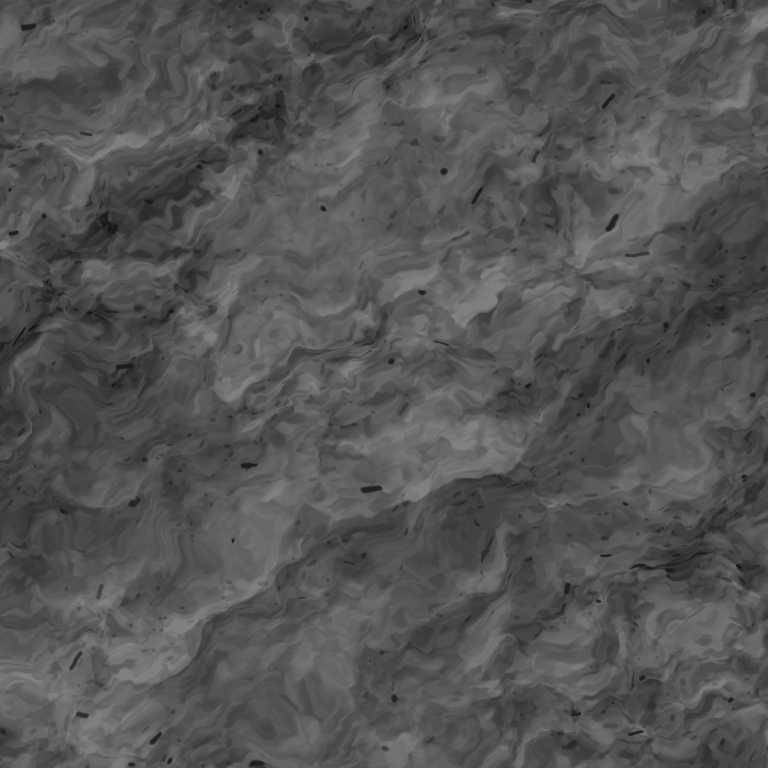
Reproduce this texture procedurally as a Shadertoy shader.

```glsl
// Weathered grey rock: soft cellular noise in several sizes, stretched along
// a rising diagonal grain, with bright-lipped ledges and small dark pits.
// Cell blending stands in for both the patchy shade and the domain warp.

vec3 hash3(vec2 p) {
    vec3 q = fract(p.xyx * vec3(0.1031, 0.1030, 0.0973));
    q += dot(q, q.yxz + 33.33);
    return fract((q.xxy + q.yzz) * q.zyx);
}

// Blended Voronoi cells: xy = two random shades, z = ledge lit at its lower lip
vec3 cells(vec2 p, float crispness) {
    vec2 cell = floor(p);
    vec3 sum = vec3(0.0);
    float total = 0.0;
    for (int j = -1; j <= 1; j++)
    for (int i = -1; i <= 1; i++) {
        vec2 id = cell + vec2(i, j);
        vec3 rnd = hash3(id + 117.0);
        vec2 toCentre = id + rnd.xy - p;
        float weight = exp(-crispness * dot(toCentre, toCentre));
        float ledge = smoothstep(0.5, 1.0, rnd.z) * smoothstep(-0.2, 0.6, toCentre.y);
        sum += weight * vec3(hash3(id + 371.0).xy, ledge);
        total += weight;
    }
    return sum / total;
}

// Scattered short strokes, leaning along the grain; density is 0 to 1
float pits(vec2 p, float density, float radius) {
    vec2 cell = floor(p);
    float dark = 0.0;
    for (int j = -1; j <= 1; j++)
    for (int i = -1; i <= 1; i++) {
        vec2 id = cell + vec2(i, j);
        vec3 place = hash3(id + 53.0);
        vec3 form = hash3(id + 229.0);
        float angle = mix(-0.25, 1.15, form.x);
        vec2 dir = vec2(cos(angle), sin(angle));
        vec2 offset = p - id - place.xy;
        float halfLength = 0.3 * form.y * form.y;
        float d = length(offset - dir * clamp(dot(offset, dir), -halfLength, halfLength));
        float size = radius * mix(0.7, 1.4, form.z);
        float present = smoothstep(0.0, 0.06, density - place.z);
        dark = max(dark, present * (1.0 - smoothstep(0.4 * size, 1.4 * size, d)));
    }
    return dark;
}

void mainImage(out vec4 fragColor, in vec2 fragCoord) {
    vec2 uv = fragCoord / iResolution.y;

    // Ragged outlines from two sizes of warp
    vec2 warp = 0.055 * (cells(uv * 11.0 + 3.0, 6.0).xy - 0.5)
              + 0.016 * (cells(uv * 46.0 + 60.0, 6.0).xy - 0.5);
    vec2 bent = uv + warp;

    // Grain axes: x climbs to the right, y is squeezed across the grain
    vec2 grain = mat2(0.87, -0.5, 0.5, 0.87) * bent * vec2(1.0, 1.65);

    // Patchy shade, from broad stains to fine grit
    vec3 broad = cells(grain * 3.5 + 20.0, 6.0);
    vec3 medium = cells(grain * 9.0 + 40.0, 10.0);
    float rough = mix(0.55, 1.4, broad.y);
    float tone = 0.31;
    tone += 0.13 * (broad.x - 0.5);
    tone += 0.09 * (medium.x - 0.5);
    tone += 0.09 * rough * (cells(grain * 20.0 + 80.0, 14.0).x - 0.5);
    tone += 0.09 * rough * (cells(grain * 41.0 + 130.0, 14.0).x - 0.5);
    tone += 0.07 * rough * (cells(grain * 83.0 + 190.0, 12.0).x - 0.5);

    // Ledges that brighten toward a crisp lower edge
    tone += 0.15 * cells(grain * 4.2 + 7.0, 70.0).z;
    tone += 0.10 * cells(grain * 13.0 + 31.0, 40.0).z;

    // Soft flecks gather in rough, dark ground; black pits are rarer
    float cluster = smoothstep(0.65, 0.3, medium.x) * rough;
    vec2 pitted = uv + 0.6 * warp;
    tone -= 0.08 * pits(pitted * 56.0 + 11.0, 0.08 + 0.24 * cluster, 0.13);
    float pit = pits(pitted * 25.0 + 90.0, 0.07 + 0.10 * cluster, 0.075);
    tone = mix(tone, 0.09, 0.85 * pit);

    fragColor = vec4(vec3(clamp(tone, 0.05, 0.5)), 1.0);
}
```
